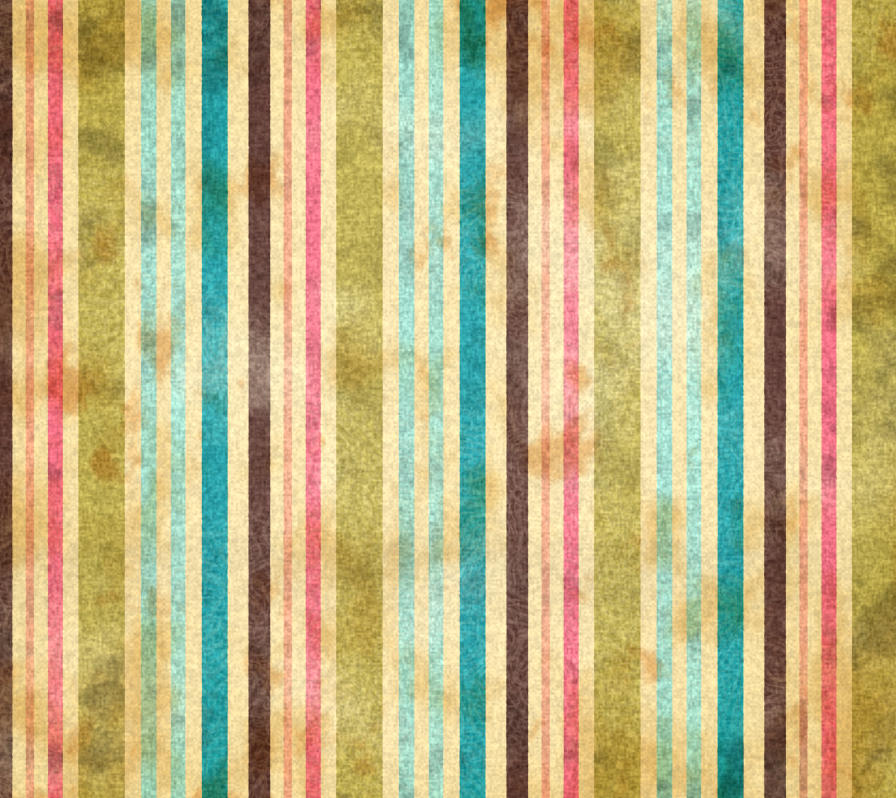
A Shadertoy shader for this pattern:

```glsl
// Worn striped cloth: seven coloured stripes on cream, repeated about 3.5 times across.
// Stripes are wrapped distances; fbm mottling, faint paisley scrolls, a woven grain
// and a pale centre with warmer edges supply the ageing.

float hash(vec2 p) {
    vec3 q = fract(vec3(p.xyx) * 0.1031);
    q += dot(q, q.yzx + 33.33);
    return fract((q.x + q.y) * q.z);
}

float noise(vec2 p) {
    vec2 i = floor(p), f = fract(p);
    f = f * f * (3.0 - 2.0 * f);
    return mix(mix(hash(i), hash(i + vec2(1, 0)), f.x),
               mix(hash(i + vec2(0, 1)), hash(i + vec2(1, 1)), f.x), f.y);
}

float fbm(vec2 p) {
    float sum = 0.0, amp = 0.5;
    for (int i = 0; i < 6; i++) {
        sum += amp * noise(p);
        p = mat2(1.6, 1.2, -1.2, 1.6) * p + 7.3;
        amp *= 0.55;
    }
    return sum / 1.08;
}

// Curling line work: each jittered cell holds a spiral of random turn.
float scrolls(vec2 p) {
    p += 0.5 * vec2(noise(p * 2.0), noise(p * 2.0 + 19.0));
    vec2 cell = floor(p);
    float nearest = 9.0, line = 0.0;
    for (int y = -1; y <= 1; y++)
    for (int x = -1; x <= 1; x++) {
        vec2 id = cell + vec2(x, y);
        vec2 d = p - id - 0.2 - 0.6 * vec2(hash(id), hash(id + 41.0));
        float r = length(d);
        if (r < nearest) {
            nearest = r;
            float turn = hash(id + 73.0) < 0.5 ? -1.0 : 1.0;
            line = sin(40.0 * r + turn * 2.0 * atan(d.y, d.x + 1e-5));
        }
    }
    return smoothstep(0.0, 0.9, line);
}

// Lays one stripe over the cloth; t, centre and halfWidth are in repeats.
void stripe(inout vec3 col, float t, float centre, float halfWidth, float aa, vec3 dye) {
    float d = abs(fract(t - centre + 0.5) - 0.5);
    col = mix(col, dye, clamp((halfWidth - d) / aa + 0.5, 0.0, 1.0));
}

void mainImage(out vec4 fragColor, in vec2 fragCoord) {
    vec2 p = fragCoord / iResolution.x;
    vec2 fromCentre = (fragCoord - 0.5 * iResolution.xy) / iResolution.xy;

    // Stripes, with barely frayed edges
    float period = 0.2878;
    float t = (p.x + 0.0104 + 0.0005 * (noise(p * vec2(150, 350)) - 0.5)) / period;
    float aa = 1.2 / (iResolution.x * period);
    vec3 cream = vec3(0.975, 0.895, 0.675);
    vec3 col = cream;
    stripe(col, t, 0.042, 0.042, aa, vec3(0.36, 0.22, 0.20));
    stripe(col, t, 0.152, 0.016, aa, vec3(0.95, 0.66, 0.53));
    stripe(col, t, 0.251, 0.029, aa, vec3(0.96, 0.43, 0.53));
    stripe(col, t, 0.430, 0.090, aa, vec3(0.74, 0.68, 0.31));
    stripe(col, t, 0.613, 0.030, aa, vec3(0.62, 0.87, 0.82));
    stripe(col, t, 0.727, 0.028, aa, vec3(0.64, 0.88, 0.82));
    stripe(col, t, 0.869, 0.050, aa, vec3(0.10, 0.62, 0.66));
    float dyed = smoothstep(0.05, 0.4, distance(col, cream));

    // Pale paisley in drifting patches, strongest on the dyed stripes
    float patches = smoothstep(0.25, 0.6, noise(p * 8.0 + 5.0));
    float scroll = max(scrolls(p * 12.0), 0.8 * scrolls(p * 19.0 + 3.0)) * patches;
    col = mix(col, vec3(1.0, 0.95, 0.82), scroll * mix(0.06, 0.13, dyed));

    // Faded centre and cloudy bleaching
    float edge = smoothstep(0.15, 0.7, length(fromCentre));
    float cloud = fbm(p * 8.0 + 11.0);
    float bleach = (1.0 - edge) * 0.13 + 0.36 * smoothstep(0.48, 0.8, cloud);
    col = mix(col, vec3(1.0, 0.97, 0.85), bleach * 0.75);

    // Light tea stains and a few small rust marks, gathering towards the edges
    float blot = fbm(p * vec2(14, 11) + 2.7);
    float stain = smoothstep(0.5, 0.85, blot + 0.08 * edge);
    col *= mix(vec3(1), vec3(0.88, 0.76, 0.52), stain * 0.65);
    float rust = smoothstep(0.64, 0.82, fbm(p * vec2(17, 13) + 31.0) + 0.03 * edge);
    col *= mix(vec3(1), vec3(0.88, 0.68, 0.46), rust * 0.6);

    // Patchy ink: dyed stripes gain dark, saturated mottling
    float ink = smoothstep(0.52, 0.75, fbm(p * vec2(18, 22) + 57.0));
    col *= 1.0 - ink * dyed * (0.08 + 0.16 * edge);

    // Soft horizontal fold a third of the way up
    float fold = p.y - 0.29 + 0.02 * (noise(p * 5.0) - 0.5);
    col *= 1.0 - 0.04 * smoothstep(0.015, -0.015, fold) * smoothstep(-0.12, 0.0, fold);

    // Woven threads and dry speckle
    vec2 thread = sin(p * 6.2832 * 165.0);
    float grain = noise(p * vec2(420, 170)) + noise(p * vec2(170, 420) + 9.0) - 1.0;
    float speck = noise(p * 480.0 + 23.0) - 0.5;
    col *= 1.0 + 0.018 * thread.x * thread.y + 0.09 * grain + 0.07 * speck;
    col += dyed * (0.06 * grain + 0.04 * speck);

    // Warmer border
    col *= mix(vec3(1), vec3(0.96, 0.93, 0.84), edge * edge);
    fragColor = vec4(clamp(col, 0.0, 1.0), 1.0);
}
```
